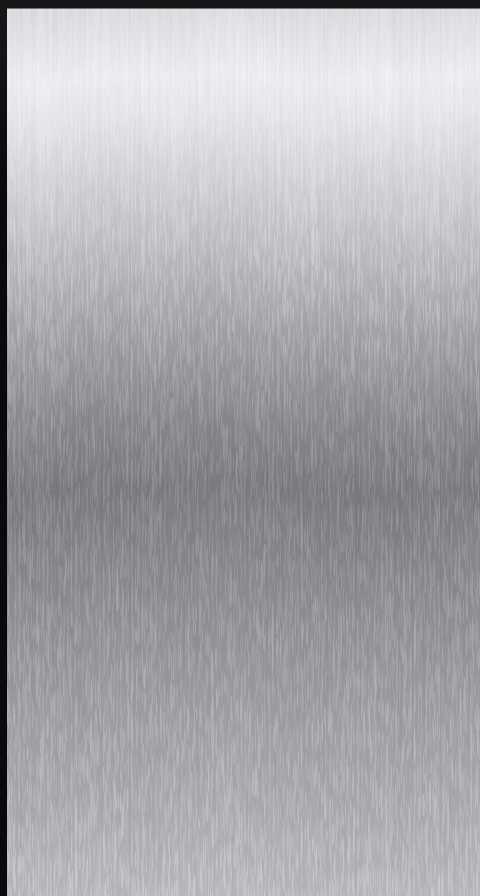
Write a Shadertoy shader that draws this texture.

```glsl
#define LEFT_EDGE 0.0146
#define TOP_EDGE 0.9905
#define STREAK_LAYERS 4
#define STREAK_COLUMNS 85.0
#define STREAK_ROWS 17.0
#define STREAK_GAIN 0.085
#define GRAIN_COLUMNS 270.0
#define GRAIN_GAIN 0.022
#define WOBBLE 0.09
#define COOL_TINT vec3(-0.005, 0.0, 0.009)

const int STOPS = 12;

// Height from the bottom, brightness
const vec2 SHEEN[STOPS] = vec2[STOPS](
    vec2(0.00, 0.715), vec2(0.10, 0.66), vec2(0.20, 0.615),
    vec2(0.36, 0.53), vec2(0.455, 0.478), vec2(0.53, 0.53),
    vec2(0.62, 0.62), vec2(0.70, 0.71), vec2(0.80, 0.82),
    vec2(0.87, 0.895), vec2(0.915, 0.925), vec2(1.00, 0.85));

vec3 hash3(vec2 cell) {
    vec3 p = fract(cell.xyx * vec3(0.1031, 0.1030, 0.0973));
    p += dot(p, p.yxz + 33.33);
    return fract((p.xxy + p.yzz) * p.zyx);
}

float sheen(float height) {
    float value = SHEEN[0].y;
    for (int i = 1; i < STOPS; i++) {
        float t = (height - SHEEN[i - 1].x) / (SHEEN[i].x - SHEEN[i - 1].x);
        value = mix(value, SHEEN[i].y, clamp(t, 0.0, 1.0));
    }
    return value;
}

// One tapered, slightly wavering scratch per cell, in staggered columns
float streakLayer(vec2 uv, float layer) {
    vec2 grid = vec2(STREAK_COLUMNS + 17.0 * layer, STREAK_ROWS + 5.0 * layer);
    vec2 p = uv * grid + vec2(0.37 * layer, 0.0);
    float column = floor(p.x);
    p.y += hash3(vec2(column, 71.0 + layer)).x * grid.y;
    vec2 cell = vec2(column, floor(p.y));
    vec3 r = hash3(cell + 131.0 * layer);
    vec3 s = hash3(cell + 57.0 + 193.0 * layer);

    vec2 q = fract(p) - 0.5;
    float wave = sin(q.y * 9.0 + r.x * 6.28) + 0.5 * sin(q.y * 23.0 + r.y * 6.28);
    float across = abs(q.x - (r.x - 0.5) * 0.5 - WOBBLE * 0.5 * wave);
    float along = abs(q.y) / mix(0.2, 0.49, r.y);
    float halfWidth = mix(0.08, 0.22, r.z) * sqrt(max(1.0 - along * along, 0.0));
    float soft = 0.6 * grid.x / iResolution.x;
    float body = 1.0 - smoothstep(halfWidth - soft, halfWidth + soft, across);
    return body * step(along, 1.0) * step(0.25, s.x) * mix(0.35, 1.0, s.y);
}

// Smooth fine lines running nearly the full height
float grain(vec2 uv) {
    float x = uv.x * GRAIN_COLUMNS;
    float column = floor(x);
    float t = smoothstep(0.0, 1.0, fract(x));
    vec3 a = hash3(vec2(column, 5.0));
    vec3 b = hash3(vec2(column + 1.0, 5.0));
    float left = a.x - 0.5 + 0.3 * sin(uv.y * mix(14.0, 45.0, a.y) + a.z * 6.28);
    float right = b.x - 0.5 + 0.3 * sin(uv.y * mix(14.0, 45.0, b.y) + b.z * 6.28);
    return mix(left, right, t);
}

void mainImage(out vec4 fragColor, in vec2 fragCoord) {
    vec2 uv = fragCoord / iResolution.xy;
    vec2 pixel = 1.0 / iResolution.xy;

    // Broad reflection, uneven from side to side
    float drift = 0.004 * sin(uv.x * 9.0 + 1.0) + 0.003 * sin(uv.x * 23.0);
    float base = sheen(uv.y + drift);

    // Brushed marks, strongest on the darker metal
    float streaks = 0.0;
    for (int i = 0; i < STREAK_LAYERS; i++) {
        float mark = streakLayer(uv, float(i));
        streaks = max(streaks, mark) + 0.2 * min(streaks, mark);
    }
    float fade = mix(1.0, 0.2, smoothstep(0.62, 0.92, uv.y));
    float shade = base + STREAK_GAIN * fade * streaks + GRAIN_GAIN * grain(uv);
    vec3 metal = vec3(shade) + COOL_TINT;

    // Dark margin at the left and top
    vec3 margin = mix(vec3(0.035, 0.035, 0.055), vec3(0.09, 0.085, 0.095),
                      smoothstep(0.75, 1.0, uv.y));
    vec2 inside = smoothstep(-0.5 * pixel, 0.5 * pixel,
                             vec2(uv.x - LEFT_EDGE, TOP_EDGE - uv.y));
    vec3 color = mix(margin, metal, inside.x * inside.y);
    fragColor = vec4(clamp(color, 0.0, 1.0), 1.0);
}
```
